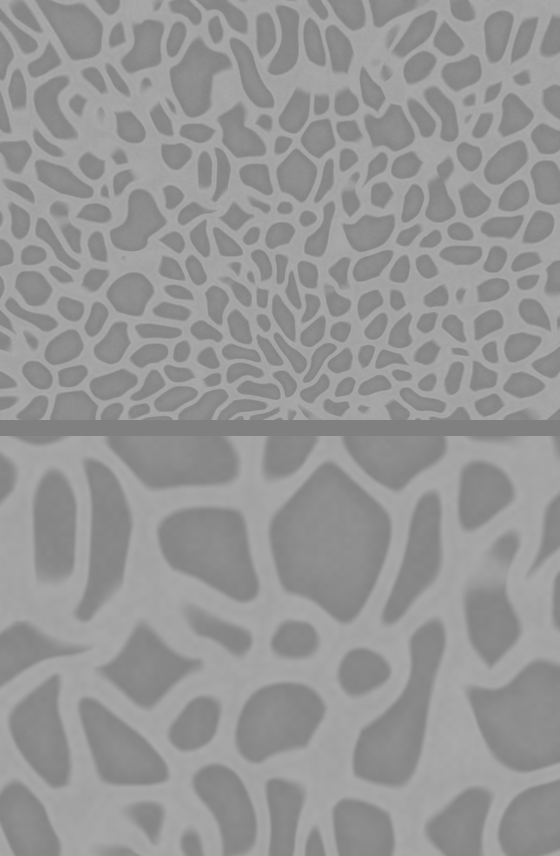
Top, the full canvas; bottom, a detail of the centre.
Give the GLSL for this pattern, as a WebGL 1 fragment shader.

```glsl
precision highp float;
// Grey two-phase microstructure: dark rounded grains in a pale connected matrix.
// Grains are soft Voronoi cells around short random segments, which fan out
// from a focus low on the canvas and grow coarser away from it.

uniform vec2 u_resolution;

const vec2 FOCUS = vec2(0.72, 0.06);   // in units of canvas height
const float DENSITY = 17.0;            // cells per height at the focus
const float COARSENING = 0.4;          // growth of cells with radius
const float ROUNDNESS = 11.0;          // lower values round the corners more
const float EDGE = 0.036;              // half width of the soft edge, in cells

const vec3 MATRIX = vec3(0.638);
const vec3 GRAIN_RIM = vec3(0.528);
const vec3 GRAIN_CORE = vec3(0.556);

float hash(vec2 p) {
  return fract(sin(dot(p, vec2(127.1, 311.7))) * 43758.545);
}

float valueNoise(vec2 p) {
  vec2 i = floor(p);
  vec2 f = fract(p);
  f = f * f * (3.0 - 2.0 * f);
  float low = mix(hash(i), hash(i + vec2(1.0, 0.0)), f.x);
  float high = mix(hash(i + vec2(0.0, 1.0)), hash(i + vec2(1.0, 1.0)), f.x);
  return mix(low, high, f.y);
}

float segmentDistance(vec2 p, vec2 halfAxis) {
  float t = dot(p, halfAxis) / dot(halfAxis, halfAxis);
  return length(p - halfAxis * clamp(t, -1.0, 1.0));
}

// Distance to the segment site of one cell, less a bonus for rare big grains.
float siteDistance(vec2 q, vec2 cell) {
  vec2 jitter = vec2(hash(cell + 3.7), hash(cell + 19.3));
  vec2 site = cell + 0.5 + 0.75 * (jitter - 0.5);
  float spread = mix(0.9, 3.0, smoothstep(2.0, 7.5, length(site)));
  float angle = atan(site.y, site.x) + spread * (hash(cell + 41.9) - 0.5);
  float halfLength = mix(0.08, 0.62, hash(cell + 57.1));
  float bonus = 0.42 * smoothstep(0.87, 1.0, hash(cell + 73.3))
              * smoothstep(3.0, 7.0, length(site));
  return segmentDistance(q - site, halfLength * vec2(cos(angle), sin(angle))) - bonus;
}

// Signed depth inside a grain: positive in the grain, negative in the matrix.
float grainDepth(vec2 q, float gap) {
  vec2 base = floor(q);
  float nearest = 10.0;
  float total = 0.0;
  for (int y = -2; y <= 2; y++) {
    for (int x = -2; x <= 2; x++) {
      float d = siteDistance(q, base + vec2(float(x), float(y)));
      nearest = min(nearest, d);
      total += exp(-ROUNDNESS * d);
    }
  }
  float others = max(total - exp(-ROUNDNESS * nearest), 1e-5);
  float softSecond = -log(others) / ROUNDNESS;
  return min(0.5 * (softSecond - nearest) - gap, 0.42 - nearest);
}

// Radial stretch around the focus, then a gentle bend of the grains.
vec2 cellSpace(vec2 p) {
  vec2 d = p - FOCUS;
  vec2 q = d * DENSITY / (1.0 + COARSENING * length(d));
  vec2 bend = vec2(valueNoise(q * 0.9 + 11.0), valueNoise(q * 0.9 + 47.0));
  return q + 0.45 * (bend - 0.5);
}

void main() {
  vec2 p = gl_FragCoord.xy / u_resolution.y;
  float gap = 0.085 + 0.05 * (valueNoise(p * 4.0 + 5.0) - 0.5);
  float depth = grainDepth(cellSpace(p), gap);

  // Grains have a darker rim, the matrix a faint bright halo.
  vec3 grain = mix(GRAIN_RIM, GRAIN_CORE, smoothstep(0.04, 0.26, depth));
  vec3 matrix = MATRIX + 0.012 * smoothstep(-0.14, -0.04, depth);
  vec3 color = mix(matrix, grain, smoothstep(-EDGE, EDGE, depth));

  // Faint mottling and fine grain.
  color += 0.014 * (valueNoise(p * 38.0) - 0.5);
  color += 0.016 * (valueNoise(p * 190.0) - 0.5);
  gl_FragColor = vec4(color, 1.0);
}
```
